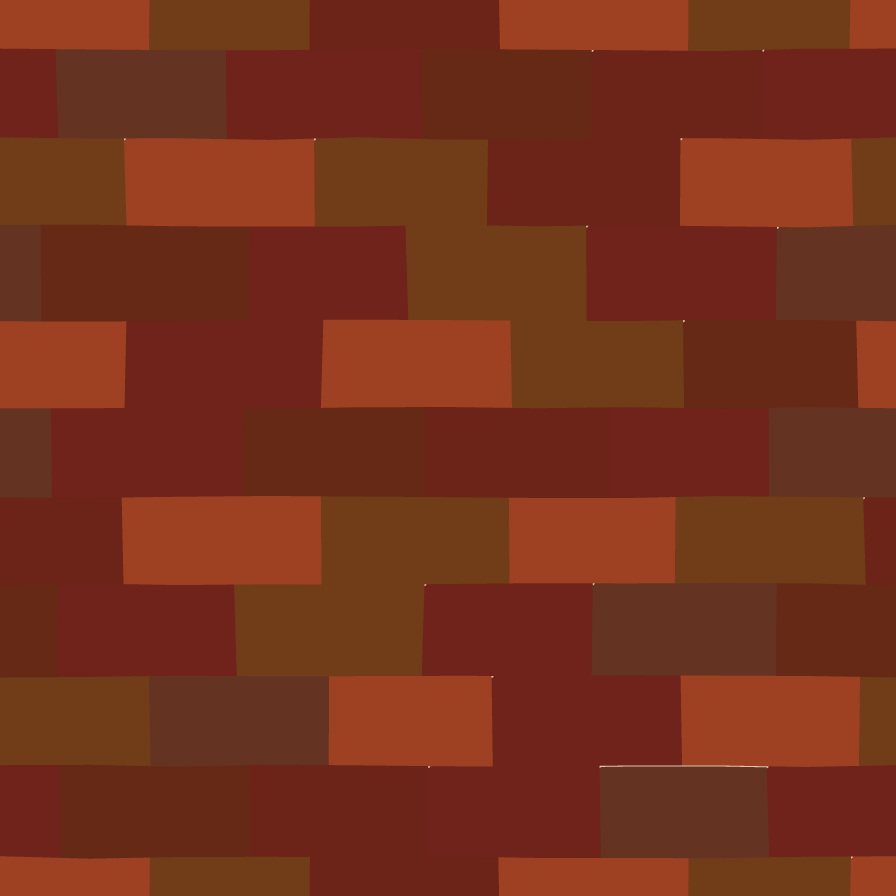
A Shadertoy shader for this pattern:

```glsl
// Seamless wall of flat red, orange, olive and brown bricks in ten staggered courses.
#define COLS 5.0
#define ROWS 10.0
#define ROW_PHASE 0.55
#define EDGE_WANDER 0.06
#define EDGE_RIPPLE 0.03
#define JOINT_WANDER 0.19
#define JOINT_LEAN 0.035
#define SHIFT_WANDER 0.1
#define CHIP_SIZE 0.022
#define CHIP_CHANCE 0.35
#define HAIRLINE 0.012
#define SAMPLES 4

const vec3 RED    = vec3(0.435, 0.137, 0.100);
const vec3 DARK   = vec3(0.420, 0.143, 0.090);
const vec3 ORANGE = vec3(0.620, 0.255, 0.135);
const vec3 OLIVE  = vec3(0.440, 0.240, 0.095);
const vec3 UMBER  = vec3(0.395, 0.200, 0.135);
const vec3 BROWN  = vec3(0.395, 0.160, 0.087);
const vec3 MORTAR = vec3(0.850, 0.780, 0.700);

float hash(vec2 p) {
    return fract(sin(dot(p, vec2(127.1, 311.7))) * 43758.5453);
}

// Height of the upper edge of a course, slightly uneven along x.
float courseEdge(float row, float x) {
    float id = mod(row, ROWS);
    float knots = 2.0 * COLS;
    float k = floor(x * knots);
    float ripple = mix(hash(vec2(mod(k, knots), id + 40.0)),
                       hash(vec2(mod(k + 1.0, knots), id + 40.0)), fract(x * knots));
    return row + EDGE_WANDER * (hash(vec2(id, 21.0)) - 0.5) + EDGE_RIPPLE * (ripple - 0.5);
}

// Position of the left joint of a brick; t runs down the course.
float joint(float col, float row, float t) {
    vec2 id = vec2(mod(col, COLS), row);
    return col + JOINT_WANDER * (hash(id + 3.0) - 0.5)
               + JOINT_LEAN * (hash(id + 17.0) - 0.5) * (t - 0.5);
}

// Bright and muted courses alternate; each repeats its lead colour two bricks apart.
vec3 brickColor(float col, float row) {
    bool bright = mod(row, 2.0) > 0.5;
    float pair = floor(row / 2.0);
    float start = bright ? pair + 4.0 : 2.0 * pair;
    float slot = mod(col - start, COLS);
    float vary = fract(pair * 0.618);
    if (slot < 0.5 || abs(slot - 2.0) < 0.5) return bright ? ORANGE : RED;
    if (slot < 1.5) {
        if (bright) return vary < 0.5 ? OLIVE : RED;
        return vary < 0.6 ? UMBER : OLIVE;
    }
    if (slot < 3.5) {
        if (bright) return OLIVE;
        return vary < 0.5 ? BROWN : UMBER;
    }
    if (bright) return vary < 0.6 ? DARK : (vary < 0.8 ? BROWN : UMBER);
    return vary < 0.5 ? DARK : BROWN;
}

vec3 wall(vec2 uv) {
    // Find the course, counted downwards.
    float y = (1.0 - uv.y) * ROWS - ROW_PHASE;
    float course = floor(y);
    if (y < courseEdge(course, uv.x)) course -= 1.0;
    else if (y > courseEdge(course + 1.0, uv.x)) course += 1.0;
    float depth = y - courseEdge(course, uv.x);
    float row = mod(course, ROWS);

    // Find the brick within the staggered course.
    float shift = mix(0.36, 0.79, mod(row, 2.0))
                + SHIFT_WANDER * (hash(vec2(row, 9.0)) - 0.5);
    float x = uv.x * COLS + 1.0 - shift;
    float col = floor(x);
    if (x < joint(col, row, depth)) col -= 1.0;
    else if (x > joint(col + 1.0, row, depth)) col += 1.0;
    float inset = (x - joint(col, row, depth)) * ROWS / COLS;
    vec2 id = vec2(mod(col, COLS), row);

    // Pale mortar shows in tiny corner chips and a few hairline gaps.
    bool chip = hash(id + 31.0) < CHIP_CHANCE && length(vec2(inset, depth)) < CHIP_SIZE;
    bool gap = hash(id + 53.0) < 0.05 && depth < HAIRLINE;
    return chip || gap ? MORTAR : brickColor(id.x, row);
}

void mainImage(out vec4 fragColor, in vec2 fragCoord) {
    // Average a grid of samples to smooth the edges.
    vec3 sum = vec3(0.0);
    for (int i = 0; i < SAMPLES * SAMPLES; i++) {
        vec2 cell = vec2(i % SAMPLES, i / SAMPLES) + 0.5;
        vec2 offset = cell / float(SAMPLES) - 0.5;
        sum += wall((fragCoord + offset) / iResolution.xy);
    }
    fragColor = vec4(sum / float(SAMPLES * SAMPLES), 1.0);
}
```
